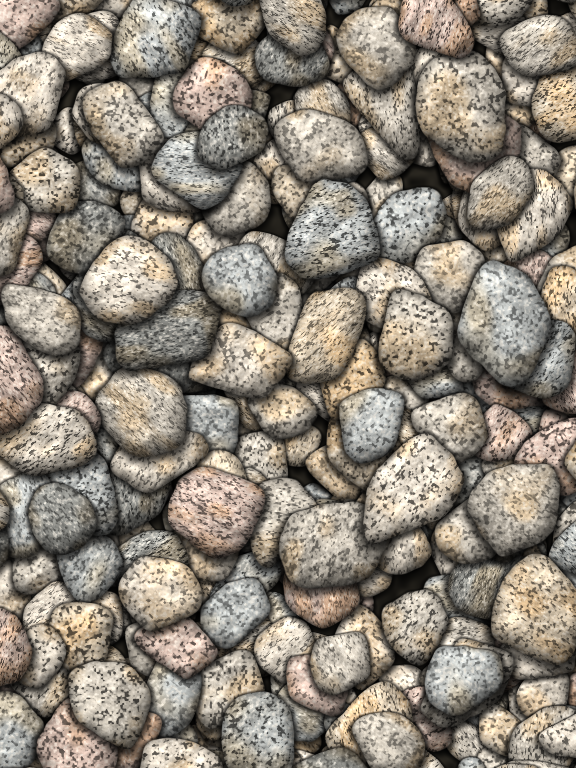
Give the GLSL for this texture, as a Shadertoy shader.

```glsl
const float TAU = 6.28318;
const int LAYERS = 5;
const int FACETS = 7;
const float ROUNDING = 8.0;
const vec3 LIGHT = vec3(-0.22, 0.50, 0.84);
const vec3 GAP = vec3(0.13, 0.12, 0.10);

vec3 hash3(vec2 p) {
    vec3 q = fract(p.xyx * vec3(0.1031, 0.1030, 0.0973));
    q += dot(q, q.yxz + 33.33);
    return fract((q.xxy + q.yzz) * q.zyx);
}

float noise(vec2 p) {
    vec2 i = floor(p), f = fract(p);
    f = f * f * (3.0 - 2.0 * f);
    vec2 e = vec2(0.0, 1.0);
    return mix(mix(hash3(i).x, hash3(i + e.yx).x, f.x),
               mix(hash3(i + e.xy).x, hash3(i + e.yy).x, f.x), f.y);
}

mat2 rotation(float a) {
    float c = cos(a), s = sin(a);
    return mat2(c, s, -s, c);
}

float fbm(vec2 p) {
    float sum = 0.0, amp = 0.5;
    for (int i = 0; i < 4; i++) {
        sum += amp * noise(p);
        p = p * 2.1 + 17.3;
        amp *= 0.5;
    }
    return sum / 0.9375;
}

// Rounded polygon: x is 1 on the rim and 0 in the middle, yz is the outward slope
vec3 pebble(vec2 p, vec2 radii, float angle, vec2 id) {
    float sum = 0.0;
    vec2 slope = vec2(0.0);
    for (int k = 0; k < FACETS; k++) {
        vec3 h = hash3(id + float(k) * 7.13 + 3.7);
        float a = TAU * (float(k) + 0.6 * (h.x - 0.5)) / float(FACETS);
        float reach = length(radii * vec2(cos(a), sin(a))) * mix(0.80, 1.18, h.y);
        vec2 dir = vec2(cos(a + angle), sin(a + angle));
        float v = max(dot(p, dir) / reach, 0.0);
        float w = pow(v, ROUNDING - 1.0);
        sum += w * v;
        slope += w * dir;
    }
    return vec3(pow(sum, 1.0 / ROUNDING), slope / max(length(slope), 1e-9));
}

vec3 stoneTint(float pick) {
    vec3 c = vec3(0.71, 0.68, 0.63);
    c = mix(c, vec3(0.82, 0.78, 0.72), step(0.26, pick));
    c = mix(c, vec3(0.66, 0.67, 0.66), step(0.46, pick));
    c = mix(c, vec3(0.76, 0.70, 0.61), step(0.64, pick));
    c = mix(c, vec3(0.77, 0.68, 0.63), step(0.78, pick));
    return mix(c, vec3(0.53, 0.53, 0.51), step(0.90, pick));
}

// Mineral surface: cloudy patches, bands, dark and pale flecks
vec3 mineral(vec2 p, vec3 seed) {
    float banding = mix(1.0, 2.4, seed.y * seed.y);
    vec2 t = rotation(seed.z * TAU) * p * vec2(1.0, banding) + seed.xy * 9.0;
    vec3 c = stoneTint(seed.x) * mix(0.72, 1.32, fbm(t * 26.0));
    vec3 rust = c * vec3(1.03, 0.96, 0.86);
    c = mix(c, rust, smoothstep(0.45, 0.8, noise(t * 19.0 + 5.0)));
    float grain = 0.5 * noise(t * 150.0) + 0.5 * noise(t * 270.0 + 31.0);
    c = mix(c, c * 0.36, smoothstep(0.52, 0.78, grain) * mix(0.55, 1.0, seed.z));
    return mix(c, vec3(0.93, 0.90, 0.85), smoothstep(0.45, 0.2, grain) * 0.5);
}

vec3 shadeStone(vec2 p, vec3 shape, vec3 seed) {
    float f = min(shape.x, 1.0);
    vec2 q = p + seed.yz * 11.0;
    float bump = fbm(q * 48.0) - fbm(q * 48.0 + LIGHT.xy * 0.4);
    vec3 normal = normalize(vec3(shape.yz * 1.3 * f * f * f, 1.0));
    float diffuse = max(dot(normal, normalize(LIGHT)), 0.0);
    float light = 0.32 + 0.92 * diffuse + 0.9 * bump;
    light *= 1.0 - 0.34 * pow(f, 10.0);
    return mineral(p, seed) * max(light, 0.1);
}

void mainImage(out vec4 fragColor, in vec2 fragCoord) {
    vec2 uv = fragCoord / iResolution.x;
    float pixel = 1.0 / iResolution.x;
    vec3 col = GAP * mix(0.5, 1.5, noise(uv * 60.0));

    // Heap of pebbles, painted from the bottom layer upward
    for (int layer = 0; layer < LAYERS; layer++) {
        float level = float(layer);
        float cell = 0.095 + 0.016 * level;
        mat2 turn = rotation(0.4 + 1.3 * level);
        vec2 home = floor(turn * uv / cell);
        for (int n = 0; n < 9; n++) {
            vec2 id = home + vec2(n % 3, n / 3) - 1.0;
            vec2 key = id + 41.0 * level + 100.0;
            vec3 place = hash3(key), form = hash3(key + 57.3), seed = hash3(key + 91.7);
            if (place.z > 1.0 - 0.10 * level) continue;
            vec2 p = uv - (id + 0.5 + 0.6 * (place.xy - 0.5)) * cell * turn;
            float size = cell * mix(0.37, 0.54, form.x);
            if (length(p) > size * 2.2) continue;
            vec2 radii = size * vec2(mix(1.05, 1.40, form.y), mix(0.98, 0.74, form.y));
            vec3 shape = pebble(p, radii, form.z * TAU, key);
            shape.x += 0.06 * (noise(p * 50.0 + seed.xy * 40.0) - 0.5);

            // Contact shadow, wider below the stone
            float spread = 0.20 - 0.12 * shape.z;
            col *= mix(0.25, 1.0, smoothstep(-0.02, spread, shape.x - 1.0));
            float cover = smoothstep(-0.8, 0.8, (1.0 - shape.x) * size / pixel);
            if (cover > 0.0) col = mix(col, shadeStone(p, shape, seed), cover);
        }
    }
    fragColor = vec4(clamp(col, 0.0, 1.0), 1.0);
}
```
